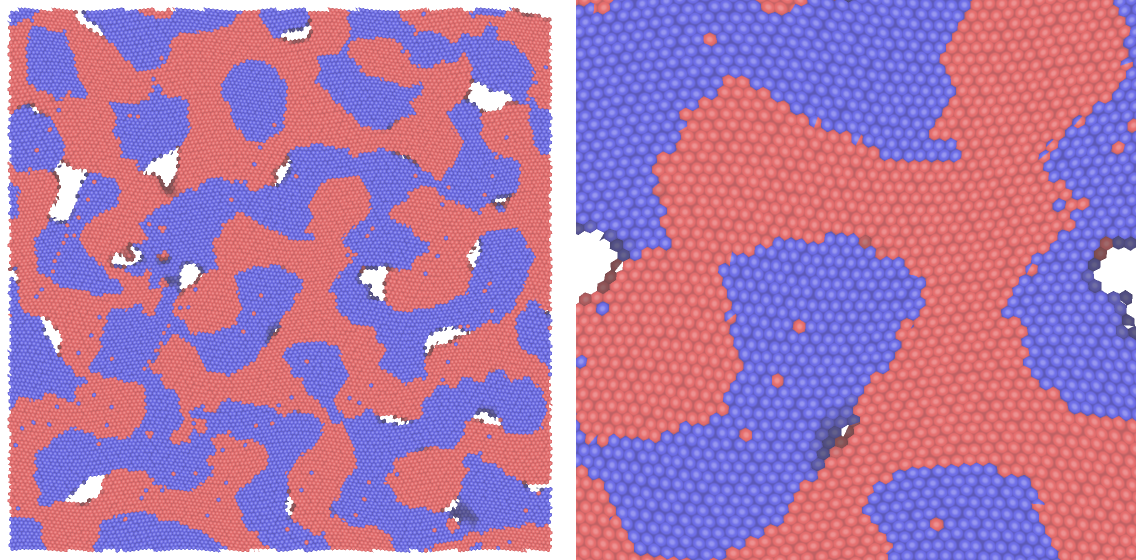
Left, the full canvas; right, a detail of the centre.
Write a WebGL 1 fragment shader that draws this pattern.

```glsl
precision highp float;
uniform vec2 u_resolution;

const float GRAIN_SPACING = 0.0074;
const float GRAIN_JITTER = 0.16;
const float BLOCK_HALF_SIZE = 0.483;
const float LATTICE_BEND = 0.006;
const float DOMAIN_WAVELENGTH = 0.150;
const float ROUGH_WAVELENGTH = 0.042;
const float ROUGHNESS = 0.16;
const float VOID_WAVELENGTH = 0.17;
const float VOID_THRESHOLD = 1.3;
const float VOID_WIDTH = 0.6;
const float SHADOW_REACH = 0.28;
const float STRAY_CHANCE = 0.0015;
const float ROW_HEIGHT = 0.8660;
const float TAU = 6.2832;
const int WAVES = 18;
const int SAMPLES = 2;

const vec3 BACKGROUND = vec3(1.0);
const vec3 RED_BODY = vec3(0.90, 0.43, 0.43);
const vec3 RED_LIGHT = vec3(0.93, 0.57, 0.57);
const vec3 RED_RIM = vec3(0.75, 0.38, 0.39);
const vec3 BLUE_BODY = vec3(0.43, 0.43, 0.91);
const vec3 BLUE_LIGHT = vec3(0.59, 0.59, 0.94);
const vec3 BLUE_RIM = vec3(0.36, 0.35, 0.72);
const vec3 SHADOW = vec3(0.24, 0.22, 0.24);

float hash(vec2 p) {
  return fract(sin(dot(p, vec2(127.1, 311.7))) * 43758.5453);
}

// Isotropic sum of random plane waves, with unit variance
float waveField(vec2 p, float wavelength, float seed) {
  float sum = 0.0;
  for (int i = 0; i < WAVES; i++) {
    float n = float(i);
    float angle = 0.5 * TAU * (n + hash(vec2(n, seed))) / float(WAVES);
    float stretch = mix(0.72, 1.28, hash(vec2(n, seed + 1.7)));
    float phase = TAU * hash(vec2(n, seed + 3.1));
    vec2 direction = vec2(cos(angle), sin(angle));
    sum += cos(TAU * stretch * dot(p, direction) / wavelength + phase);
  }
  return sum * sqrt(2.0 / float(WAVES));
}

// Gently curved lattice rows
vec2 bendLattice(vec2 p) {
  vec2 swing = sin(p.yx * vec2(19.0, 23.0) + 2.0 * sin(p * 7.0));
  return p + LATTICE_BEND * swing * vec2(1.0, -1.0);
}

// Nearest grain of a jittered hexagonal packing:
// xy = offset to its centre, zw = its row and column
vec4 nearestGrain(vec2 q) {
  float baseRow = floor(q.y / ROW_HEIGHT);
  vec4 best = vec4(9.0);
  for (int j = -1; j <= 1; j++) {
    float row = baseRow + float(j);
    float shift = 0.5 * mod(row, 2.0);
    for (int i = -1; i <= 1; i++) {
      float column = floor(q.x - shift) + float(i);
      vec2 id = vec2(column, row);
      vec2 jitter = vec2(hash(id), hash(id + 57.3)) - 0.5;
      vec2 centre = vec2(column + 0.5 + shift, (row + 0.5) * ROW_HEIGHT);
      vec2 offset = centre + GRAIN_JITTER * jitter - q;
      if (dot(offset, offset) < dot(best.xy, best.xy)) best = vec4(offset, id);
    }
  }
  return best;
}

// Round shading from highlight to rim
vec3 shadeGrain(vec3 light, vec3 body, vec3 rim, float radius) {
  vec3 color = mix(light, body, smoothstep(0.08, 0.36, radius));
  return mix(color, rim, smoothstep(0.36, 0.57, radius));
}

vec3 granularBlock(vec2 p) {
  vec4 grain = nearestGrain(bendLattice(p) / GRAIN_SPACING);
  vec2 centre = p + grain.xy * GRAIN_SPACING;
  vec2 fromMiddle = abs(centre - 0.5);
  if (max(fromMiddle.x, fromMiddle.y) > BLOCK_HALF_SIZE) return BACKGROUND;

  // Two species in winding domains
  float species = waveField(centre, DOMAIN_WAVELENGTH, 4.0)
                + ROUGHNESS * waveField(centre, ROUGH_WAVELENGTH, 21.0);

  // Cracks open along the domain borders
  float opening = waveField(centre, VOID_WAVELENGTH, 38.0) - VOID_THRESHOLD;
  float clearance = abs(species) - VOID_WIDTH * opening;
  if (clearance < 0.0) return BACKGROUND;

  bool isStray = hash(grain.zw + 11.9) < STRAY_CHANCE;
  bool isRed = (species > -0.03) != isStray;
  float radius = length(grain.xy);
  vec3 color = isRed ? shadeGrain(RED_LIGHT, RED_BODY, RED_RIM, radius)
                     : shadeGrain(BLUE_LIGHT, BLUE_BODY, BLUE_RIM, radius);
  float shadow = 1.0 - smoothstep(0.0, SHADOW_REACH, clearance);
  return mix(color, SHADOW, 0.6 * shadow);
}

void main() {
  // Supersampling smooths the grain edges
  vec3 color = vec3(0.0);
  for (int j = 0; j < SAMPLES; j++) {
    for (int i = 0; i < SAMPLES; i++) {
      vec2 subpixel = (vec2(float(i), float(j)) + 0.5) / float(SAMPLES) - 0.5;
      color += granularBlock((gl_FragCoord.xy + subpixel) / u_resolution);
    }
  }
  gl_FragColor = vec4(color / float(SAMPLES * SAMPLES), 1.0);
}
```
